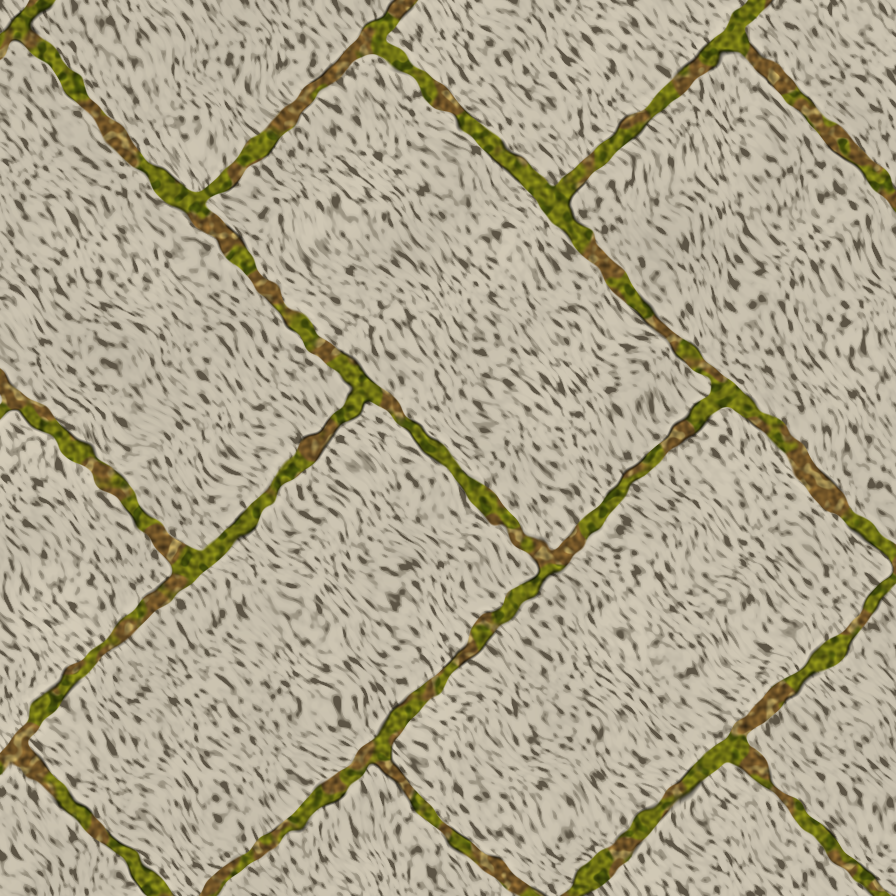
This texture is drawn by a WebGL 2 fragment shader. Its source:

```glsl
#version 300 es
precision highp float;
// Diagonal herringbone of pitted 2:1 paving stones with mossy joints.
// Grid cells are joined in pairs into stones by their diagonal index mod 4;
// stretched gradient noise gives the pits, patchy noise the moss and soil.

uniform vec2 u_resolution;
out vec4 fragColor;

const vec2  ORIGIN = vec2(0.215, 0.766);    // one stone corner on the canvas
const float CELL_DIAGONAL = 0.398;          // diagonal of a square half stone
const float JOINT = 0.033;                  // half joint width, in cells
const float CORNER = 0.075;                 // stone corner radius, in cells
const float DRIFT = 0.016;                  // slow waviness of the joints
const float RAGGED = 0.006;                 // fine raggedness of the joints
const vec2  PIT_FREQ = vec2(58.0, 132.0);   // pits along and across the grain
const float GRAIN_ANGLE = -0.95;
const float GRAIN_SPREAD = 0.3;

const vec3 STONE = vec3(0.765, 0.735, 0.665);
const vec3 STONE_SHADE = vec3(0.61, 0.58, 0.51);
const vec3 PIT = vec3(0.36, 0.33, 0.27);
const vec3 MOSS = vec3(0.44, 0.45, 0.08);
const vec3 MOSS_DARK = vec3(0.25, 0.29, 0.04);
const vec3 SOIL = vec3(0.43, 0.32, 0.15);
const vec3 SAND = vec3(0.60, 0.52, 0.30);

// Integer hash: two values from 0 to 1 per lattice point
vec2 hash2(vec2 p) {
    uvec2 h = uvec2(ivec2(p)) * 1664525u + 1013904223u;
    h.x += h.y * 1664525u;
    h.y += h.x * 1664525u;
    h ^= h >> 16u;
    h.x += h.y * 1664525u;
    h.y += h.x * 1664525u;
    h ^= h >> 16u;
    return vec2(h & 65535u) / 65535.0;
}

float cornerSlope(vec2 lattice, vec2 offset) {
    return dot(hash2(lattice) * 2.0 - 1.0, offset);
}

// Gradient noise scaled to a deviation of about one
float noise(vec2 p) {
    vec2 i = floor(p), f = p - i;
    vec2 w = f * f * f * (f * (f * 6.0 - 15.0) + 10.0);
    vec2 e = vec2(1.0, 0.0);
    float low = mix(cornerSlope(i, f), cornerSlope(i + e.xy, f - e.xy), w.x);
    float high = mix(cornerSlope(i + e.yx, f - e.yx),
                     cornerSlope(i + e.xx, f - e.xx), w.x);
    return 5.8 * mix(low, high, w.y);
}

vec2 noise2(vec2 p) {
    return vec2(noise(p), noise(p + vec2(37.3, 91.7)));
}

// Distance into the stone from its nearest edge; also returns the stone id
float herringbone(vec2 g, out vec2 id) {
    vec2 cell = floor(g);
    int k = (int(cell.x) - int(cell.y)) & 3;
    id = cell - vec2(k == 1, k == 2);
    vec2 halfSize = k < 2 ? vec2(1.0, 0.5) : vec2(0.5, 1.0);
    vec2 q = abs(g - id - halfSize) - halfSize + CORNER;
    return CORNER - length(max(q, 0.0)) - min(max(q.x, q.y), 0.0);
}

vec3 stoneColor(vec2 p, vec2 id) {
    // Grain direction differs a little between stones and bends within them
    vec2 seed = hash2(id + 200.0);
    float angle = GRAIN_ANGLE + GRAIN_SPREAD * (seed.x - 0.5);
    vec2 along = vec2(cos(angle), sin(angle));
    vec2 bent = p + 0.004 * noise2(p * 14.0);
    vec2 q = vec2(dot(bent, along), dot(bent, vec2(-along.y, along.x)));
    q = q * PIT_FREQ + seed * 50.0;
    float depth = 0.88 * noise(q) + 0.45 * noise(q * 1.7 + 19.0);

    vec3 color = STONE * (1.0 + 0.012 * noise(p * 9.0) + 0.025 * (seed.y - 0.5));
    color *= 1.0 + 0.04 * clamp(-depth, -1.0, 1.0);
    color = mix(color, STONE_SHADE, smoothstep(0.25, 1.0, depth));
    return mix(color, PIT, smoothstep(1.05, 1.9, depth));
}

vec3 jointColor(vec2 p) {
    float patches = noise(p * 17.0) + 0.5 * noise(p * 43.0);
    float fine = noise(p * 75.0 + 7.0);
    float tuft = noise(p * 140.0);
    vec3 moss = mix(MOSS, MOSS_DARK, smoothstep(0.0, 1.6, fine));
    vec3 soil = mix(SOIL, SAND, smoothstep(0.1, 1.5, fine));
    vec3 color = mix(moss, soil, smoothstep(-0.2, 0.5, patches));
    return color * (1.0 + 0.12 * tuft);
}

void main() {
    vec2 p = gl_FragCoord.xy / u_resolution.y;

    // Rotated grid with wavy, ragged joints
    vec2 d = p - ORIGIN;
    vec2 grid = vec2(d.x - d.y, d.x + d.y) / CELL_DIAGONAL;
    grid += DRIFT * noise2(p * 6.0) + RAGGED * noise2(p * 38.0);
    vec2 id;
    float inset = herringbone(grid, id) - JOINT - 0.006 * noise(p * 21.0);

    // Thin broken shadow and pale rim where stone meets joint
    float pixel = 1.4142 / (u_resolution.y * CELL_DIAGONAL);
    float shadow = (1.0 - smoothstep(0.0, 0.012, abs(inset)))
                 * smoothstep(-0.3, 1.2, noise(p * 24.0 + 5.0));
    float rim = smoothstep(0.0, 0.012, inset) * (1.0 - smoothstep(0.012, 0.04, inset));

    vec3 stone = stoneColor(p, id) * (1.0 + 0.05 * rim);
    vec3 color = mix(jointColor(p), stone, smoothstep(-pixel, pixel, inset));
    fragColor = vec4(color * (1.0 - 0.55 * shadow), 1.0);
}
```
